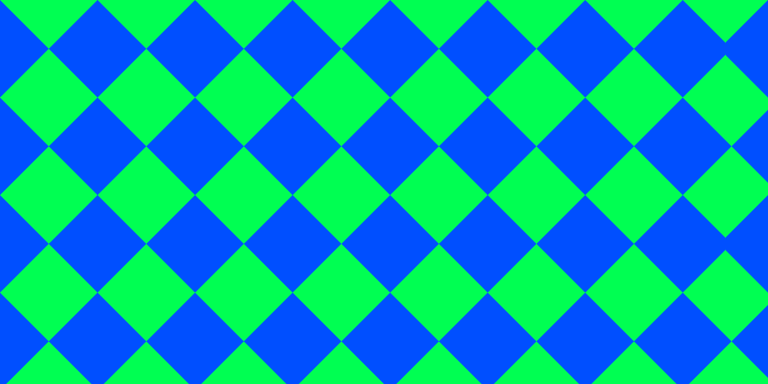
A WebGL 2 fragment shader for this pattern:

```glsl
#version 300 es
precision highp float;
// A flat two-colour harlequin: green diamonds on blue, touching at their tips.
// Each diamond is a Manhattan-distance cell; at the right border, every second
// row, a blue diamond laps over the green ones and leaves a small seam gap.

#define CELL 0.254            // diamond period, in canvas heights
#define SEAM_PERIOD 2.0       // rows between overlapping border diamonds
#define EDGE_SOFTNESS 0.75    // half width of the smoothed edge, in pixels
#define BLUE vec3(0.0, 0.31, 1.0)
#define GREEN vec3(0.0, 1.0, 0.32)

uniform vec2 u_resolution;
out vec4 fragColor;

// Signed distance to a diamond that just fills a unit cell.
float diamond(vec2 p) {
    return (abs(p.x) + abs(p.y) - 0.5) * inversesqrt(2.0);
}

// Offset from the nearest multiple of a period.
float centered(float v, float period) {
    return mod(v + 0.5 * period, period) - 0.5 * period;
}

void main() {
    // Grid coordinates in cells, measured from the upper left corner
    vec2 canvas = gl_FragCoord.xy / u_resolution.y;
    vec2 grid = vec2(canvas.x, 1.0 - canvas.y) / CELL;
    float rightBorder = u_resolution.x / u_resolution.y / CELL;

    // Repeating green diamonds
    float green = diamond(vec2(centered(grid.x - 0.5, 1.0), centered(grid.y, 1.0)));

    // Blue diamonds centred on the right border
    float seam = diamond(vec2(grid.x - rightBorder, centered(grid.y - 0.5, SEAM_PERIOD)));
    green = max(green, -seam);

    // Smoothed edge between the two colours
    float soft = EDGE_SOFTNESS / (u_resolution.y * CELL);
    float coverage = 1.0 - smoothstep(-soft, soft, green);
    fragColor = vec4(mix(BLUE, GREEN, coverage), 1.0);
}
```
